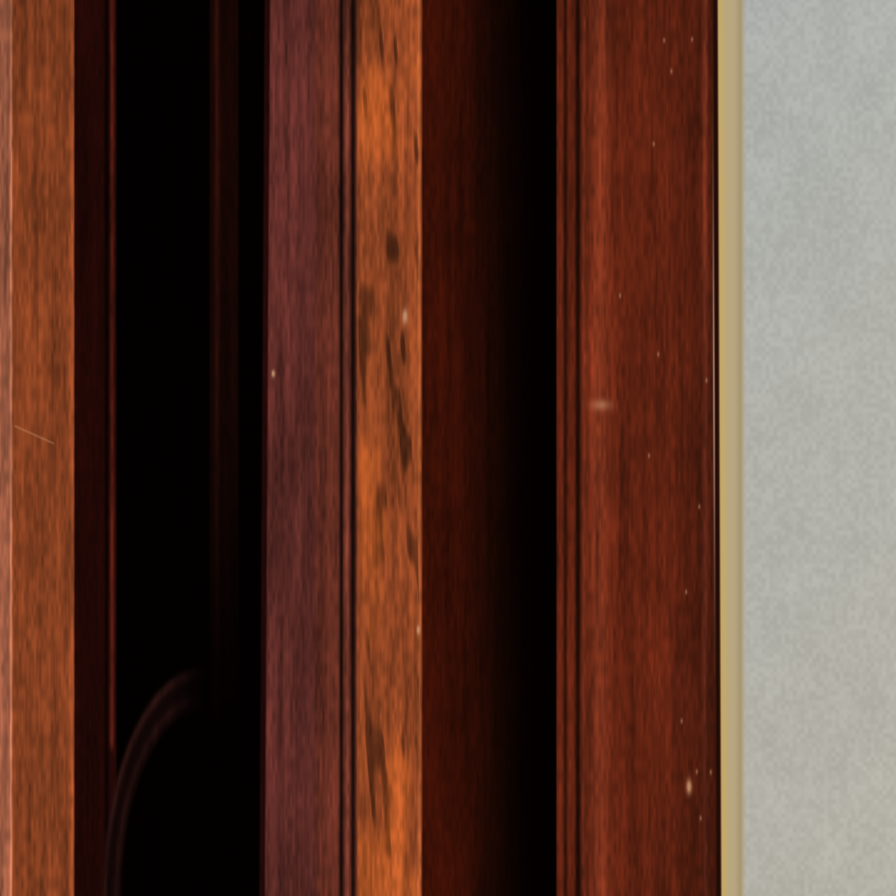
A WebGL 2 fragment shader for this texture:

```glsl
#version 300 es
precision highp float;
// Tall polished wood mouldings beside a pale plaster wall, with dark recesses.
// Flat bands are painted from left to right, then ridges, an arch, grain and
// small chips are layered on; every position is a fraction of the canvas.
uniform vec2 u_resolution;
out vec4 outColor;

#define EDGE_SOFT 0.0016
#define GRAIN_AMOUNT 0.36
#define PORE_AMOUNT 0.26
#define BLOTCH_AMOUNT 0.20
#define PLASTER_AMOUNT 0.045
#define CHIP_COUNT 14
#define VOID_COLOR vec3(0.010, 0.002, 0.001)
#define AMBER_WOOD vec3(0.56, 0.27, 0.14)
#define PLUM_WOOD vec3(0.355, 0.165, 0.145)
#define RED_WOOD vec3(0.40, 0.145, 0.075)
#define CREAM_TRIM vec3(0.72, 0.65, 0.50)
#define PLASTER vec3(0.695, 0.695, 0.665)

float hash(vec2 p) {
  vec3 q = fract(vec3(p.xyx) * 0.1031);
  q += dot(q, q.yzx + 33.33);
  return fract((q.x + q.y) * q.z);
}

float noise(vec2 p) {
  vec2 i = floor(p), f = fract(p);
  f = f * f * (3.0 - 2.0 * f);
  return mix(mix(hash(i), hash(i + vec2(1, 0)), f.x),
             mix(hash(i + vec2(0, 1)), hash(i + vec2(1, 1)), f.x), f.y);
}

float fbm(vec2 p) {
  float sum = 0.0, amp = 0.5;
  for (int i = 0; i < 4; i++) {
    sum += amp * noise(p);
    p = p * 2.03 + 17.1;
    amp *= 0.5;
  }
  return sum;
}

// Coverage to the right of an edge, and of a strip between two edges.
float after(float x, float edge) {
  return smoothstep(edge - EDGE_SOFT, edge + EDGE_SOFT, x);
}
float strip(float x, float a, float b) { return after(x, a) - after(x, b); }
float ridge(float x, float center, float width) {
  float d = (x - center) / width;
  return exp(-d * d);
}
float chip(vec2 p, vec2 center, vec2 size) {
  vec2 d = (p - center) / size;
  return exp(-dot(d, d));
}

vec3 woodBands(float x, float y) {
  // Left post and the unlit panel behind it
  vec3 c = mix(vec3(0.57, 0.33, 0.24), AMBER_WOOD * 0.88, after(x, 0.013));
  c += vec3(0.16, 0.12, 0.10) * ridge(x, 0.0125, 0.0016);
  c = mix(c, AMBER_WOOD * 1.12, 0.7 * ridge(x, 0.080, 0.003));
  c = mix(c, vec3(0.125, 0.030, 0.020), after(x, 0.083));
  float beadEnd = smoothstep(0.155, 0.175, y);
  c += vec3(0.20, 0.075, 0.050) * ridge(x, 0.125, 0.0028) * beadEnd;
  c *= 1.0 - 0.6 * ridge(x, 0.119, 0.0025);
  c = mix(c, VOID_COLOR, after(x, 0.130));
  float innerFade = smoothstep(0.15, 0.65, y);
  c += vec3(0.070, 0.020, 0.012) * strip(x, 0.234, 0.266) * innerFade;
  c += vec3(0.090, 0.033, 0.020) * ridge(x, 0.242, 0.003) * innerFade;

  // Plum face, twin groove and bright amber face
  float lean = 0.006 * (y - 0.6);
  c = mix(c, vec3(0.13, 0.035, 0.030), after(x, 0.293 + lean));
  c = mix(c, PLUM_WOOD, after(x, 0.299 + lean));
  c = mix(c, vec3(0.40, 0.18, 0.12), strip(x, 0.352, 0.398) * 0.6);
  c = mix(c, AMBER_WOOD, after(x, 0.398));
  c *= 1.0 - 0.72 * ridge(x, 0.381, 0.0025) - 0.72 * ridge(x, 0.394, 0.0028);
  c += vec3(0.10, 0.06, 0.045) * ridge(x, 0.3875, 0.0022);
  c += vec3(0.10, 0.07, 0.04) * ridge(x, 0.468, 0.0018);

  // Recess falling into shadow
  float shade = 1.0 - smoothstep(0.485, 0.602, x);
  vec3 recess = VOID_COLOR + vec3(0.22, 0.060, 0.022) * shade;
  c = mix(c, recess, after(x, 0.471));
  c = mix(c, VOID_COLOR, after(x, 0.614));

  // Right door frame
  c = mix(c, RED_WOOD * 0.92, after(x, 0.621));
  c *= 1.0 - 0.5 * ridge(x, 0.631, 0.0025) - 0.65 * ridge(x, 0.645, 0.0030);
  c += vec3(0.12, 0.065, 0.045) * ridge(x, 0.669, 0.011);
  c += vec3(0.07, 0.040, 0.030) * ridge(x, 0.652, 0.002);
  c = mix(c, RED_WOOD * 0.74, smoothstep(0.745, 0.775, x));
  c += vec3(0.10, 0.055, 0.045) * ridge(x, 0.787, 0.003);
  return c;
}

void main() {
  vec2 p = gl_FragCoord.xy / u_resolution;
  float x = p.x, y = p.y;
  vec3 color = woodBands(x, y);

  // Dim arch low in the left recess
  float arch = length((p - vec2(0.226, 0.0)) / vec2(0.112, 0.256));
  float archFade = 1.0 - smoothstep(0.175, 0.235, x);
  float archBody = smoothstep(0.79, 0.83, arch) - smoothstep(0.98, 1.01, arch);
  color = mix(color, vec3(0.060, 0.022, 0.018), archBody * archFade);
  color += vec3(0.085, 0.042, 0.036) * archFade
         * (ridge(arch, 0.97, 0.025) + 0.6 * ridge(arch, 0.86, 0.025));

  // Wood grain: long fibres, short pores and slanted figure
  float fibre = fbm(vec2(x * 150.0, y * 5.0)) - 0.47;
  float pore = noise(vec2(x * 360.0, y * 75.0)) - 0.5;
  float blotch = fbm(vec2(x * 22.0, y * 8.0) + 5.0) - 0.47;
  color *= 1.0 + 1.6 * GRAIN_AMOUNT * fibre + PORE_AMOUNT * pore
         + 2.0 * BLOTCH_AMOUNT * blotch;
  float figure = noise(vec2((x + 0.07 * y) * 130.0, y * 18.0));
  float amberFace = strip(x, 0.400, 0.467);
  color *= 1.0 - 0.40 * amberFace * smoothstep(0.68, 0.95, figure);
  color += vec3(0.09, 0.045, 0.0) * amberFace * smoothstep(0.0, 0.22, blotch);

  // Scattered wear on the polished edges
  float wear = 0.0;
  for (int i = 0; i < CHIP_COUNT; i++) {
    float k = float(i);
    float column = mix(0.66, 0.797, pow(hash(vec2(k, 3.0)), 0.5));
    vec2 center = vec2(column, hash(vec2(k, 8.0)));
    wear += 0.5 * chip(p, center, vec2(0.0014, 0.003));
  }
  wear += chip(p, vec2(0.305, 0.583), vec2(0.002, 0.004));
  wear += chip(p, vec2(0.452, 0.647), vec2(0.003, 0.008));
  wear += chip(p, vec2(0.467, 0.297), vec2(0.002, 0.005));
  wear += 0.5 * chip(p, vec2(0.671, 0.548), vec2(0.011, 0.006));
  wear += chip(p, vec2(0.769, 0.122), vec2(0.003, 0.008));
  float scratch = ridge(y + 0.45 * x, 0.532, 0.0015) * strip(x, 0.016, 0.060);
  color = mix(color, vec3(0.78, 0.58, 0.43), min(wear + 0.35 * scratch, 0.85));

  // Frame outline, cream trim and plaster wall
  float wallEdge = 0.805 - 0.004 * y;
  color = mix(color, vec3(0.12, 0.045, 0.025), ridge(x, wallEdge - 0.003, 0.003));
  float glint = ridge(x, wallEdge - 0.006, 0.0012) * ridge(y, 0.57, 0.20);
  color = mix(color, vec3(0.72, 0.61, 0.53), 0.75 * glint);
  vec3 wall = mix(vec3(0.76, 0.66, 0.42), CREAM_TRIM, after(x, wallEdge + 0.007));
  wall = mix(wall, CREAM_TRIM * 0.91, ridge(x, 0.826, 0.004));
  vec3 plaster = PLASTER + vec3(0.025, 0.005, -0.020) * (x - 0.9 + 0.5 - y);
  plaster += PLASTER_AMOUNT * (fbm(p * vec2(28.0, 20.0)) - 0.47);
  plaster += PLASTER_AMOUNT * (noise(p * vec2(230.0, 190.0)) - 0.5);
  wall = mix(wall, plaster, smoothstep(0.826, 0.834, x));
  color = mix(color, wall, after(x, wallEdge));

  outColor = vec4(clamp(color, 0.0, 1.0), 1.0);
}
```
